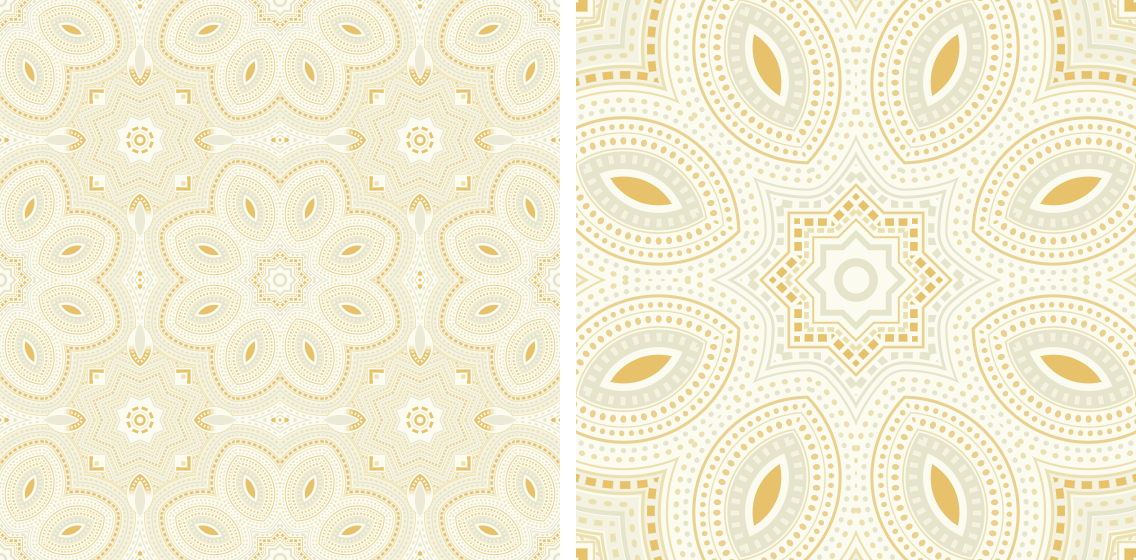
Left, the full canvas; right, a detail of the centre.
Reproduce this pattern procedurally as a WebGL 2 fragment shader.

```glsl
#version 300 es
precision highp float;
// Lace-like tiling of eight-petal medallions and eight-point stars in cream and gold.
uniform vec2 u_resolution;
out vec4 fragColor;

const float PI = 3.14159265;
const float REPEATS = 2.;
const vec3 IVORY = vec3(.985, .985, .94);
const vec3 CREAM = vec3(.955, .95, .88);
const vec3 STONE = vec3(.905, .895, .8);
const vec3 STRAW = vec3(.93, .88, .69);
const vec3 AMBER = vec3(.92, .82, .56);
const vec3 GOLD = vec3(.91, .76, .42);

void ink(inout vec3 col, vec3 tint, float mask) { col = mix(col, tint, mask); }

float fill(float d, float px) { return clamp(.5 - d / px, 0., 1.); }

float stroke(float d, float halfWidth, float px) { return fill(abs(d) - halfWidth, px); }

// Row of round beads along a contour.
float beads(float along, float across, float pitch, float radius, float px) {
  float x = (fract(along / pitch) - .5) * pitch;
  return fill(length(vec2(x, across)) - radius, px);
}

// Row of rectangular blocks along a contour.
float blocks(float along, float across, float pitch, float w, float h, float px) {
  float x = (fract(along / pitch) - .5) * pitch;
  return fill(max(abs(x) - w, abs(across) - h), px);
}

// Folds the plane into one of eight mirrored sectors centred on angle turn.
vec2 foldEight(vec2 p, float turn) {
  float a = mod(atan(p.y, p.x) - turn + PI / 8., PI / 4.) - PI / 8.;
  return length(p) * vec2(cos(a), abs(sin(a)));
}

// Pointed lens: signed distance and position along its contour.
vec2 lens(vec2 p, vec2 size) {
  p.y = abs(p.y);
  float radius = dot(size, size) / (2. * size.y);
  float tip = asin(size.x / radius);
  vec2 c = p + vec2(0., radius - size.y);
  float t = atan(c.x, c.y);
  if (abs(t) <= tip) return vec2(length(c) - radius, t * radius);
  vec2 e = vec2(abs(p.x) - size.x, p.y);
  float bend = atan(e.x, e.y) - tip;
  return vec2(length(e), sign(p.x) * (tip * radius + bend * length(e)));
}

void petalInside(inout vec3 col, float d, float u, float px) {
  ink(col, IVORY, fill(d, px));
  ink(col, STONE, fill(d + .04, px));
  ink(col, CREAM, blocks(u, d + .049, .022, .0045, .005, px));
  ink(col, IVORY, fill(d + .061, px));
  ink(col, GOLD, fill(d + .07, px));
  ink(col, AMBER, beads(u, d + .0105, .0125, .0034, px));
  ink(col, STRAW, stroke(d + .018, .0008, px));
  ink(col, AMBER, beads(u, d + .0275, .0155, .0044, px));
  ink(col, STRAW, stroke(d + .037, .001, px));
  ink(col, AMBER, stroke(d, .0018, px));
}

// Contours around the petals; rim is 1 on the outer side of the medallion.
void medallionBands(inout vec3 col, float d, float u, float rim, float px) {
  vec3 soft = mix(STONE, STRAW, rim);
  ink(col, CREAM, stroke(d - .051, .01, px) * rim);
  ink(col, CREAM, stroke(d - .074, .008, px));
  ink(col, CREAM, stroke(d - .098, .009, px));
  ink(col, STONE, beads(u, d - .01, .012, .003, px));
  ink(col, STRAW, beads(u, d - .021, .013, .0032, px));
  ink(col, soft, stroke(d - .032, .0013, px));
  ink(col, soft, stroke(d - .041, .0018, px));
  ink(col, mix(STONE, GOLD, rim), blocks(u, d - .051, .015, .0045, .0046, px));
  ink(col, soft, stroke(d - .061, .002, px));
  ink(col, STRAW, beads(u, d - .074, .012, .0032, px));
  ink(col, STONE, stroke(d - .085, .0028, px));
  ink(col, STRAW, blocks(u, d - .098, .011, .0028, .0033, px));
  for (int i = 0; i < 5; i++) {
    float level = d - .111 - .022 * float(i);
    ink(col, i % 2 == 0 ? STRAW : STONE, stroke(level, .0018, px));
    ink(col, STONE, beads(u, level - .011, .013, .0032, px));
  }
}

// Small star in the heart of the medallion.
void heartStar(inout vec3 col, vec2 q, float px) {
  float s = (q.x + q.y - .113) * .7071, u = (q.y - q.x) * .7071;
  ink(col, IVORY, fill(s - .006, px));
  ink(col, AMBER, stroke(s, .0016, px));
  ink(col, GOLD, blocks(u, s + .011, .016, .0052, .0045, px));
  ink(col, STRAW, blocks(u, s + .021, .012, .004, .0028, px));
  ink(col, AMBER, stroke(s + .029, .0012, px));
  ink(col, STONE, stroke(s + .041, .0035, px));
  ink(col, STONE, stroke(length(q) - .021, .005, px));
}

// Nested star contours around the rosette between the medallions.
vec3 latticeStar(vec2 q, float px) {
  float r = length(q), s = (q.x + q.y) * .7071, u = (q.y - q.x) * .7071;
  vec3 col = mix(IVORY, STRAW, stroke(r - .029, .0012, px));
  ink(col, GOLD, stroke(r - .016, .0045, px));
  ink(col, GOLD, fill(max(q.y - .011, abs(q.x - .043) - .0052), px));
  for (int i = 0; i < 8; i++) {
    float level = s - .066 - .024 * float(i);
    ink(col, CREAM, stroke(level - .012, .008, px));
    ink(col, i % 2 == 0 ? STONE : STRAW, stroke(level, .002, px));
    ink(col, i % 3 == 2 ? AMBER : STRAW, blocks(u, level - .012, .012, .0034, .004, px));
  }
  return col;
}

// Arches on the axes, shields on the diagonals, bead trios between stars.
void ornaments(inout vec3 col, vec2 o, float px) {
  vec2 a = abs(o), v = vec2(max(a.x, a.y), min(a.x, a.y));
  vec2 arch = lens(v - vec2(.262, 0.), vec2(.07, .04));
  float inner = 1. - smoothstep(.235, .275, v.x);
  ink(col, IVORY, fill(arch.x - .009, px));
  ink(col, STRAW, stroke(arch.x - .008, .0013, px));
  ink(col, mix(IVORY, GOLD, inner), fill(arch.x, px));
  ink(col, IVORY, blocks(arch.y, arch.x + .011, .015, .0035, .004, px) * inner);
  float spindle = lens(v - vec2(.285, 0.), vec2(.062, .018)).x;
  ink(col, IVORY, fill(spindle - .005, px));
  ink(col, mix(CREAM, STONE, .6), fill(spindle, px));
  vec2 w = v - .155;
  float shield = max(abs(w.x), abs(w.y));
  ink(col, IVORY, fill(shield - .035, px));
  ink(col, STRAW, stroke(shield - .033, .0013, px));
  ink(col, GOLD, stroke(shield - .02, .0055, px) * step(.012, max(w.x, w.y)));
  ink(col, STRAW, fill(shield - .007, px));
  float x = abs(v.x - .5);
  float dots = min(length(vec2(x - .023, v.y)), length(vec2(x, v.y)) + .003);
  ink(col, GOLD, fill(dots - .008, px));
}

void main() {
  vec2 cell = gl_FragCoord.xy / u_resolution * REPEATS;
  float px = REPEATS / min(u_resolution.x, u_resolution.y);
  vec2 m = fract(cell + .5) - .5 + 1e-6, o = fract(cell) - .5 + 1e-6;
  vec2 petal = lens(foldEight(m, PI / 8.) - vec2(.277, 0.), vec2(.126, .083));
  vec3 col = IVORY;
  medallionBands(col, petal.x, petal.y, step(.25, length(m)), px);
  petalInside(col, petal.x, petal.y, px);
  heartStar(col, foldEight(m, 0.), px);
  float starEdge = max(.116 - petal.x, length(o) - .27);
  ink(col, latticeStar(foldEight(o, PI / 8.), px), fill(starEdge, px));
  ink(col, STRAW, stroke(starEdge, .0018, px));
  ornaments(col, o, px);
  fragColor = vec4(col, 1.);
}
```
